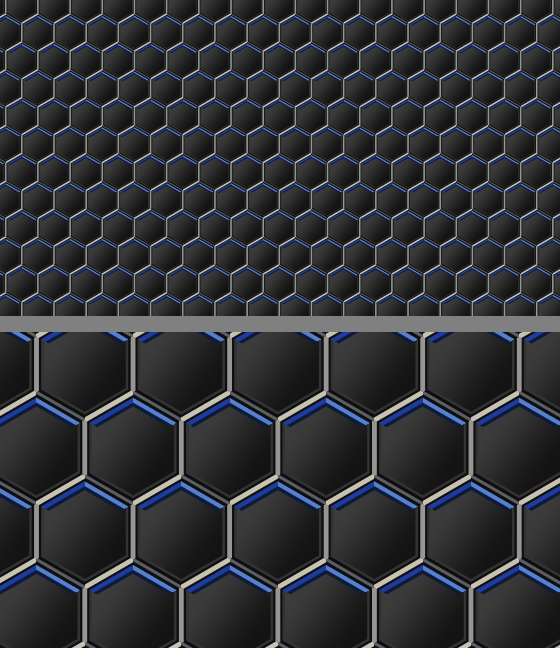
Top: the whole. Bottom: its middle third, enlarged.
Give the GLSL for this pattern, as a Shadertoy shader.

```glsl
// Dark beveled hexagon tiles with pale metal seams and blue-lit upper edges.

// Layout, in units of one tile width
const float COLUMNS = 17.4;                 // tiles across the canvas
const vec2 TILE_ORIGIN = vec2(1.178, 1.01); // center of one tile, x from left, y from top
const vec2 LATTICE = vec2(1.0, 1.7320508);  // two staggered rows per period

// Distances inward from the tile border
const float SEAM_HALF = 0.025;
const float DIM_SEAM_HALF = 0.016;
const float GROOVE_END = 0.048;
const float RIM_END = 0.075;
const float GLOW_END = 0.092;
const float SHADE_END = 0.128;

// Face gradient
const vec2 SHADE_DIR = vec2(0.78, -0.62);
const float SHADE_REACH = 0.42;
const vec3 FACE_LIGHT = vec3(0.235);
const vec3 FACE_DARK = vec3(0.075);

// Edge colors
const vec3 GROOVE = vec3(0.055);
const vec3 RIM = vec3(0.20);
const vec3 STEEL = vec3(0.59, 0.59, 0.58);
const vec3 CREAM = vec3(0.78, 0.76, 0.70);
const vec3 DIM_STEEL = vec3(0.36, 0.37, 0.40);
const vec3 DEEP_BLUE = vec3(0.11, 0.23, 0.64);
const vec3 SKY_BLUE = vec3(0.33, 0.50, 0.82);
const vec3 NAVY = vec3(0.05, 0.10, 0.23);

// Offset from the center of the nearest hexagon
vec2 hexLocal(vec2 p) {
    vec2 a = p - LATTICE * round(p / LATTICE);
    vec2 h = p - 0.5 * LATTICE;
    vec2 b = h - LATTICE * round(h / LATTICE);
    return dot(a, a) < dot(b, b) ? a : b;
}

// Antialiased coverage of the strip lo < d < hi
float band(float d, float lo, float hi, float px) {
    return clamp((hi - d) / px + 0.5, 0.0, 1.0)
         - clamp((lo - d) / px + 0.5, 0.0, 1.0);
}

void mainImage(out vec4 fragColor, in vec2 fragCoord) {
    float px = COLUMNS / iResolution.x;
    vec2 p = vec2(fragCoord.x, fragCoord.y - iResolution.y) * px;
    vec2 q = hexLocal(p - vec2(TILE_ORIGIN.x, -TILE_ORIGIN.y));

    // Projections on the three side normals pick the nearest side
    float side = q.x;
    float rising = dot(q, vec2(-0.5, 0.8660254));  // normal of "/" sides
    float falling = dot(q, vec2(0.5, 0.8660254));  // normal of falling sides
    float reach = max(abs(side), max(abs(rising), abs(falling)));
    float d = 0.5 - reach;
    bool onRising = abs(rising) == reach;
    bool onFalling = !onRising && abs(falling) == reach;
    bool lit = (onRising && rising > 0.0) || (onFalling && falling > 0.0);

    // Face, lighter at the upper left
    float shade = smoothstep(-SHADE_REACH, SHADE_REACH, dot(q, SHADE_DIR));
    vec3 color = mix(FACE_LIGHT, FACE_DARK, shade);

    // Inner bevel: blue glow on the upper sides, a gray rim elsewhere
    if (lit) {
        vec3 glow = onRising ? DEEP_BLUE : SKY_BLUE;
        color = mix(color, NAVY, band(d, GLOW_END, SHADE_END, px));
        color = mix(color, glow, band(d, GROOVE_END, GLOW_END, px));
    } else {
        color = mix(color, RIM, band(d, GROOVE_END, RIM_END, px));
    }

    // Groove and the seam shared with the neighboring tile
    color = mix(color, GROOVE, band(d, -1.0, GROOVE_END, px));
    vec3 seam = onRising ? CREAM : (onFalling ? DIM_STEEL : STEEL);
    float halfWidth = onFalling ? DIM_SEAM_HALF : SEAM_HALF;
    color = mix(color, seam, band(d, -halfWidth, halfWidth, px));

    fragColor = vec4(color, 1.0);
}
```
